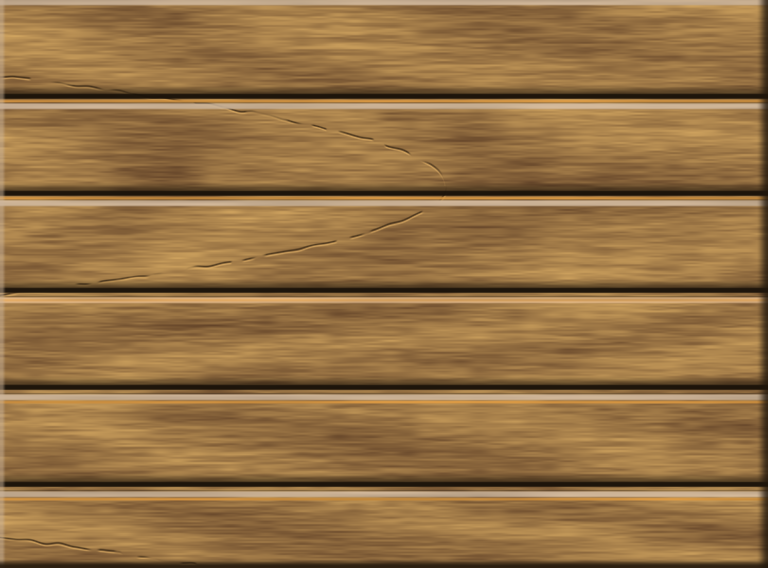
This texture is drawn by a WebGL 2 fragment shader. Its source:

```glsl
#version 300 es
precision highp float;
// Six horizontal wooden boards with bevelled grooves between them.
// Stretched value noise makes the fine grain, hyperbolic rings the broad bands,
// and a broken parabola the crack; groove profiles are soft bands per row.

#define BOARD_PITCH 0.1708
#define GROOVE_SHIFT 0.0053
#define GRAIN_REPEAT 0.813
#define ARCH_CENTER 0.326
#define RING_SPACING 0.8
#define RING_CONTRAST 0.17
#define GRAIN_CONTRAST 0.80
#define CRACK_TIP 0.787
#define CRACK_CURVE 21.0
#define RIM_LIGHT 0.011
#define RIM_DARK 0.021

uniform vec2 u_resolution;
out vec4 fragColor;

const vec3 WOOD_DARK = vec3(0.40, 0.275, 0.165);
const vec3 WOOD_LIGHT = vec3(0.79, 0.62, 0.36);
const vec3 GROOVE = vec3(0.13, 0.09, 0.045);
const vec3 CREAM = vec3(0.80, 0.71, 0.61);
const vec3 PEACH = vec3(0.88, 0.72, 0.54);
const vec3 ORANGE = vec3(0.85, 0.59, 0.25);

float hash(vec2 p) {
  return fract(sin(dot(p, vec2(127.1, 311.7))) * 43758.5453);
}

float noise(vec2 p) {
  vec2 cell = floor(p), f = fract(p);
  f = f * f * (3.0 - 2.0 * f);
  float low = mix(hash(cell), hash(cell + vec2(1, 0)), f.x);
  float high = mix(hash(cell + vec2(0, 1)), hash(cell + vec2(1, 1)), f.x);
  return mix(low, high, f.y);
}

// Soft line: 1 within halfWidth of zero, smoothed over the blur
float band(float d, float halfWidth, float blur) {
  return 1.0 - smoothstep(halfWidth - blur, halfWidth + blur, abs(d));
}

// Height above or below the arch axis, repeating down the wood
float archOffset(float y) {
  return mod(y - ARCH_CENTER + 0.5 * GRAIN_REPEAT, GRAIN_REPEAT) - 0.5 * GRAIN_REPEAT;
}

// Broad arched bands plus fine horizontal fibres
vec3 woodColor(vec2 p) {
  float dy = archOffset(p.y);
  float ring = p.x + 5.0 * (sqrt(dy * dy + 0.0144) - 0.12);
  ring += 0.5 * (noise(p * vec2(2.0, 9.0)) - 0.5);
  float bands = cos(6.28318 * (ring - 0.28) / RING_SPACING);
  float fibres = 0.45 * noise(p * vec2(13.0, 190.0))
               + 0.35 * noise(p * vec2(32.0, 330.0) + 17.0)
               + 0.20 * noise(p * vec2(5.0, 60.0) + 41.0);
  float tone = 0.55 - RING_CONTRAST * bands + GRAIN_CONTRAST * (fibres - 0.5);
  tone += 0.2 * (noise(p * vec2(2.5, 16.0) + 73.0) - 0.5);
  return mix(WOOD_DARK, WOOD_LIGHT, clamp(tone, -0.2, 1.15));
}

// Jagged hairline with a lit lower lip, broken into dashes
vec3 addCrack(vec3 color, vec2 p, float px) {
  float dy = archOffset(p.y) + 0.006 * (noise(p * vec2(38.0, 20.0)) - 0.5);
  float slope = 2.0 * CRACK_CURVE * dy;
  float d = (p.x - CRACK_TIP + CRACK_CURVE * dy * dy) / sqrt(1.0 + slope * slope);
  float dash = smoothstep(0.3, 0.6, noise(p * vec2(48.0, 30.0) + 9.0));
  float lip = d - 0.0032 * sign(dy);
  color = mix(color, WOOD_LIGHT * 1.15, 0.65 * dash * band(lip, 0.0012, px));
  return mix(color, GROOVE * 1.6, 0.8 * dash * band(d, 0.0013, px));
}

// Groove shadow, thin lip, pale top edge and an orange line that drifts by row
vec3 addGroove(vec3 color, float y, float x, float px) {
  float u = y / BOARD_PITCH + GROOVE_SHIFT;
  float row = floor(u + 0.5);
  float g = (u - row) * BOARD_PITCH;
  float inner = step(0.5, row);
  float blur = max(px, 0.0018);

  float shade = smoothstep(-0.022, -0.004, g) * (1.0 - smoothstep(0.002, 0.006, g));
  color = mix(color, GROOVE, 0.6 * shade * inner);
  color = mix(color, GROOVE * 0.75, 0.92 * inner * band(g + 0.0005, 0.0042, blur));
  color *= 1.0 - 0.35 * inner * band(g - 0.011, 0.001, blur);

  float edge = mix(0.005, 0.017, inner);
  float streak = noise(vec2(x * 6.0, y * 150.0));
  vec3 pale = mix(CREAM, PEACH, band(row - 3.0, 0.5, 0.1));
  pale *= 0.92 + 0.16 * streak;
  float glow = band(g - edge, 0.005, max(px, 0.0022));
  color = mix(color, pale, 0.88 * glow);

  float drift = 0.0088 * clamp(row - 3.0, -1.0, 1.0);
  float line = inner * band(g - edge - drift, 0.0022, blur);
  float strength = mix(0.5, 0.85, abs(clamp(row - 3.0, -1.0, 1.0)));
  return mix(color, ORANGE * (0.9 + 0.2 * streak), strength * line);
}

void main() {
  float px = 1.0 / u_resolution.y;
  vec2 p = gl_FragCoord.xy * px;
  float right = u_resolution.x * px - p.x;
  float bottom = p.y;
  p.y = 1.0 - p.y;

  vec3 color = addCrack(woodColor(p), p, px);
  color = addGroove(color, p.y, p.x, px);

  // Outer bevel: lit on the left, shaded on the right and below
  color = mix(color, CREAM, 0.5 * (1.0 - smoothstep(0.3 * RIM_LIGHT, RIM_LIGHT, p.x)));
  color = mix(color, GROOVE, 0.8 * (1.0 - smoothstep(0.0, RIM_DARK, right)));
  color = mix(color, GROOVE, 0.9 * (1.0 - smoothstep(0.003, 0.8 * RIM_DARK, bottom)));
  fragColor = vec4(color, 1.0);
}
```
